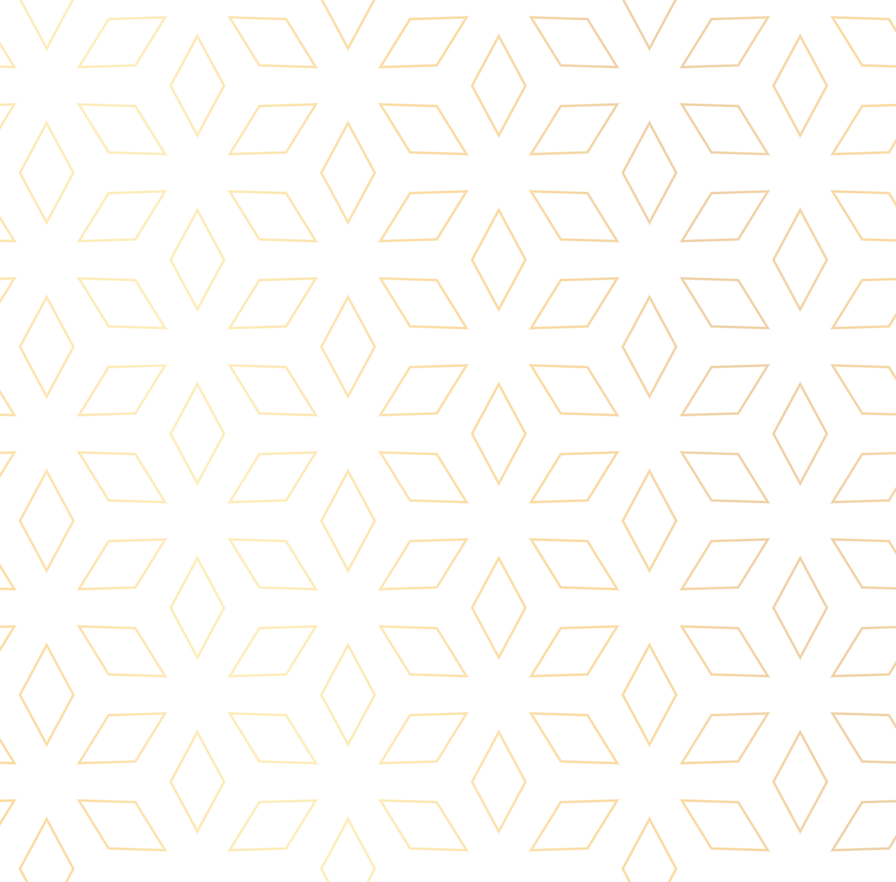
Give the GLSL for this pattern, as a Shadertoy shader.

```glsl
// Gold outlined rhombi forming six-petalled stars on white.
// Each rhombus sits midway along an edge of a triangular lattice, so three
// rotated row repeats draw them all; a slanted metallic gradient tints them.

const float EDGE = 0.1973;                    // spacing of star centres, in canvas heights
const vec2  STAR = vec2(0.0529, 0.9028);      // centre of one star
const vec2  PETAL = vec2(0.0303, 0.0564);     // half width and half length of a rhombus
const float HALF_LINE = 0.0013;               // half the stroke width
const float SLANT = 0.28;                     // lean of the gradient bands
const vec3  PAPER = vec3(1.0);
const vec3  PALE = vec3(0.995, 0.925, 0.72);
const vec3  GOLD = vec3(0.98, 0.85, 0.62);
const vec3  TAN  = vec3(0.93, 0.81, 0.64);
const float PI = 3.14159265;

mat2 rotation(float angle) {
    float c = cos(angle), s = sin(angle);
    return mat2(c, s, -s, c);
}

// Signed distance to the sides of a rhombus, with mitred tips.
float rhombus(vec2 p, vec2 halfSize) {
    return (dot(abs(p), halfSize.yx) - halfSize.x * halfSize.y) / length(halfSize);
}

// Moves p into the cell of the nearest rhombus among the upright ones.
vec2 repeatPetals(vec2 p) {
    float rowGap = EDGE * sqrt(3.0) * 0.5;
    float row = floor(p.x / rowGap + 0.5);
    p.x -= row * rowGap;
    p.y -= row * EDGE * 0.5;                  // neighbouring rows are staggered
    p.y = mod(p.y, EDGE) - EDGE * 0.5;
    return p;
}

// Gold, pale, gold, tan and gold bands across the canvas.
vec3 metal(vec2 p) {
    float t = p.x - SLANT * (1.0 - p.y);
    vec3 color = mix(GOLD, PALE, smoothstep(-0.25, 0.08, t));
    color = mix(color, GOLD, smoothstep(0.08, 0.48, t));
    color = mix(color, TAN, smoothstep(0.48, 0.73, t));
    return mix(color, GOLD, smoothstep(0.73, 0.98, t));
}

void mainImage(out vec4 fragColor, in vec2 fragCoord) {
    vec2 p = fragCoord / iResolution.y;
    float soft = 0.9 / iResolution.y;

    // Nearest outline over the three lattice directions.
    float outline = 1.0;
    for (int i = 0; i < 3; i++) {
        vec2 q = rotation(float(i) * PI / 3.0) * (p - STAR);
        outline = min(outline, abs(rhombus(repeatPetals(q), PETAL)));
    }

    float ink = 1.0 - smoothstep(-soft, soft, outline - HALF_LINE);
    fragColor = vec4(mix(PAPER, metal(p), ink), 1.0);
}
```
